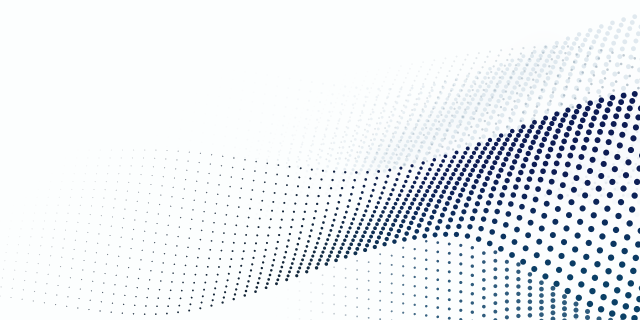
Reproduce this background procedurally as a WebGL 2 fragment shader.

```glsl
#version 300 es
precision highp float;
// Halftone dot sheets rolling in waves across a white ground, fading to the left.

#define COLUMN_GAP 0.0348
#define ROWS 18
#define LEAN_LEFT 0.07
#define LEAN_RIGHT 0.14
#define WAVE_SHIFT 0.651
#define UNDER_GAP 0.036

uniform vec2 u_resolution;
out vec4 fragColor;

const vec3 PAPER = vec3(0.99, 0.995, 0.995);
const vec3 NAVY = vec3(0.05, 0.11, 0.33);
const vec3 TEAL = vec3(0.04, 0.25, 0.40);
const vec3 INK = vec3(0.08, 0.15, 0.22);
const vec3 MIST = vec3(0.79, 0.85, 0.89);
const vec3 SLATE = vec3(0.40, 0.50, 0.58);

// Sheet layout: x = phase, y = trough height, z = amplitude, w = drop to the front row
const vec4 FRONT = vec4(0.0, 0.461, 1.0, 0.443);
const vec4 BACK = vec4(-0.1, 0.721, 1.0, 0.443);
const vec4 VEIL = vec4(0.3, 0.745, 0.44, 0.35);

// Wave relative to its main trough: soft crest, trough, high crest, trough
float wave(float x) {
    return 0.07 - 0.07 * smoothstep(0.47, 1.12, x)
         + 0.25 * smoothstep(1.12, 2.06, x)
         - 0.263 * smoothstep(2.06, 2.65, x);
}

// Height of a sheet at x, where v runs from its far edge (0) to its near edge (1)
float sheetHeight(vec4 sheet, float x, float v) {
    return sheet.y + sheet.z * wave(x + sheet.x + WAVE_SHIFT * v) - sheet.w * v;
}

// Sideways travel of a column from its far end to its near end
float columnLean(float column) {
    return mix(LEAN_LEFT, LEAN_RIGHT, smoothstep(0.8, 1.6, column));
}

float dotCover(vec2 offset, float radius) {
    return clamp(0.5 + (radius - length(offset)) * u_resolution.y, 0.0, 1.0);
}

// Dots of one sheet: radii go from left to right, fade holds the visible ramp
float sheetDots(vec2 p, vec4 sheet, vec2 radii, vec2 fade) {
    float cover = 0.0;
    for (int i = 0; i <= ROWS; i++) {
        float v = float(i) / float(ROWS);
        // Undo the lean in two steps, then place the nearest column exactly
        float column = p.x + columnLean(p.x) * v;
        column = p.x + columnLean(column) * v;
        column = round(column / COLUMN_GAP) * COLUMN_GAP;
        float x = column - columnLean(column) * v;
        vec2 center = vec2(x, sheetHeight(sheet, x, v));
        float radius = mix(radii.x, radii.y, smoothstep(0.5, 2.35, x + 0.35 * v));
        float alpha = smoothstep(fade.x, fade.y, x + 0.47 * v);
        cover = max(cover, alpha * dotCover(p - center, radius));
    }
    return cover;
}

// Hanging columns below the near edge of the front sheet, denser to the right
float undersideDots(vec2 p) {
    float x = round(p.x / UNDER_GAP) * UNDER_GAP;
    float gap = mix(0.029, 0.019, smoothstep(1.45, 1.75, x));
    float slope = -0.12 * x;
    float y = round((p.y - slope) / gap) * gap + slope;
    float below = step(y, sheetHeight(FRONT, x, 1.0) - 0.016);
    float radius = mix(0.0026, 0.0078, smoothstep(1.1, 1.85, x));
    return below * smoothstep(0.85, 1.4, x) * dotCover(p - vec2(x, y), radius);
}

// Soft falloff around a segment
float glow(vec2 p, vec2 a, vec2 b, float width) {
    vec2 ab = b - a;
    float t = clamp(dot(p - a, ab) / dot(ab, ab), 0.0, 1.0);
    float d = length(p - a - ab * t) / width;
    return exp(-d * d);
}

void main() {
    vec2 p = gl_FragCoord.xy / u_resolution.y;
    vec3 color = PAPER;

    // Cool haze behind the steep bands
    color = mix(color, MIST, 0.12 * glow(p, vec2(1.2, 0.5), vec2(1.7, 0.8), 0.06));
    color = mix(color, vec3(0.92, 0.93, 0.98), 0.25 * glow(p, vec2(1.45, 0.4), vec2(2.0, 0.55), 0.14));

    // Distant sheets, weaker behind the front one
    float farEdge = sheetHeight(FRONT, p.x, 0.0);
    float open = mix(0.2, 1.0, smoothstep(farEdge - 0.02, farEdge + 0.01, p.y));
    float back = sheetDots(p, BACK, vec2(0.002, 0.0080), vec2(0.6, 1.8));
    float veil = sheetDots(p, VEIL, vec2(0.0015, 0.0042), vec2(1.0, 2.3));
    color = mix(color, MIST, 0.55 * open * back);
    color = mix(color, SLATE, 0.5 * open * veil);

    // Front sheet and its underside
    vec3 blue = mix(TEAL, NAVY, smoothstep(0.1, 0.5, p.y));
    vec3 dotColor = mix(INK, blue, smoothstep(0.8, 1.4, p.x));
    color = mix(color, dotColor, 0.85 * undersideDots(p));
    color = mix(color, dotColor, sheetDots(p, FRONT, vec2(0.0017, 0.0100), vec2(0.2, 1.05)));

    fragColor = vec4(color, 1.0);
}
```
